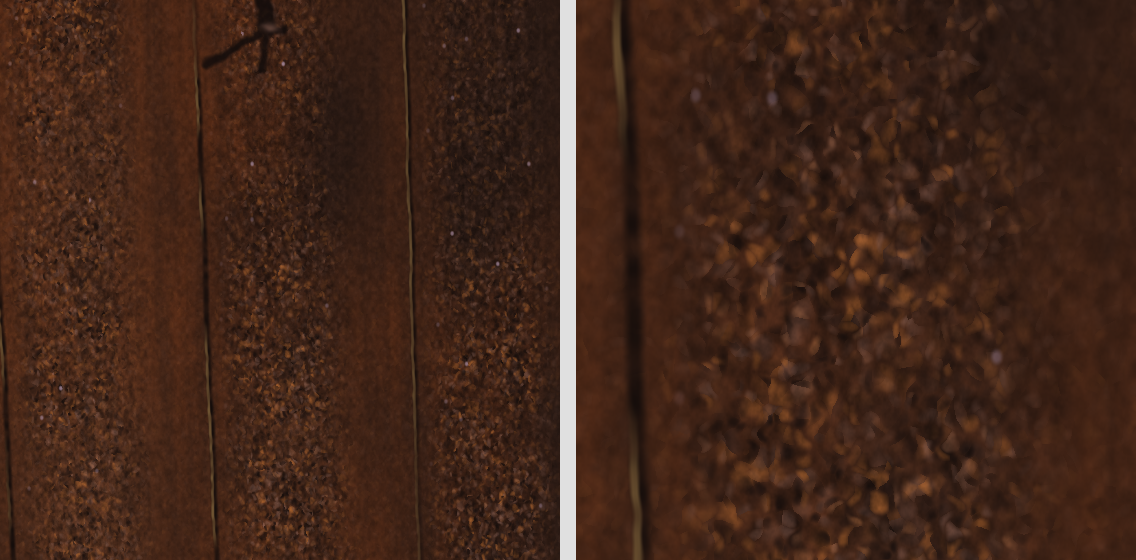
Left, the full canvas; right, a detail of the centre.
Reproduce this texture procedurally as a three.js fragment shader.

```glsl
varying vec2 vUv;

const vec3 UMBER = vec3(0.160, 0.100, 0.078);
const vec3 RUST = vec3(0.300, 0.150, 0.080);
const vec3 DUST = vec3(0.390, 0.245, 0.165);
const vec3 OCHRE = vec3(0.560, 0.325, 0.150);
const vec3 MAUVE = vec3(0.430, 0.300, 0.255);
const vec3 SOOT = vec3(0.085, 0.055, 0.050);
const vec3 BARE_EDGE = vec3(0.440, 0.335, 0.200);
const vec3 GLINT = vec3(0.680, 0.570, 0.660);

const float PANEL_WIDTH = 0.364;
const float FIRST_SEAM = 0.022;

float hash(vec2 p) {
  return fract(sin(dot(p, vec2(127.1, 311.7))) * 43758.5453);
}

float noise(vec2 p) {
  vec2 i = floor(p);
  vec2 f = fract(p);
  f = f * f * (3.0 - 2.0 * f);
  return mix(mix(hash(i), hash(i + vec2(1.0, 0.0)), f.x),
             mix(hash(i + vec2(0.0, 1.0)), hash(i + 1.0), f.x), f.y);
}

float fbm(vec2 p) {
  float sum = 0.0;
  float gain = 0.5;
  for (int i = 0; i < 4; i++) {
    sum += gain * noise(p);
    p = p * 2.03 + 17.3;
    gain *= 0.5;
  }
  return sum / 0.9375;
}

// Nearest scattered point: distance and two random values
vec3 flake(vec2 p) {
  vec2 cell = floor(p);
  vec3 nearest = vec3(9.0, 0.0, 0.0);
  for (int y = -1; y <= 1; y++) {
    for (int x = -1; x <= 1; x++) {
      vec2 id = cell + vec2(float(x), float(y));
      vec2 site = id + vec2(hash(id), hash(id + 41.7));
      float d = length(p - site);
      if (d < nearest.x) nearest = vec3(d, hash(id + 7.9), hash(id + 23.1));
    }
  }
  return nearest;
}

float blob(vec2 p, vec2 center, vec2 radius) {
  vec2 q = (p - center) / radius;
  return exp(-dot(q, q));
}

float segment(vec2 p, vec2 a, vec2 b) {
  vec2 ab = b - a;
  return length(p - a - ab * clamp(dot(p - a, ab) / dot(ab, ab), 0.0, 1.0));
}

float stroke(float d, float halfWidth, float blur) {
  return 1.0 - smoothstep(halfWidth - blur, halfWidth + blur, abs(d));
}

// Colour one layer of soft flakes over the base
vec3 addFlakes(vec3 base, vec2 p, vec2 scale, float amount) {
  vec2 warp = vec2(noise(p * 110.0), noise(p * 110.0 + 31.0)) - 0.5;
  vec3 f = flake((p + warp * 0.008) * scale);
  vec3 tint = mix(SOOT, MAUVE, smoothstep(0.3, 0.6, f.y));
  tint = mix(tint, OCHRE, smoothstep(0.62, 0.85, f.y));
  float cover = (1.0 - smoothstep(0.1, 0.68, f.x)) * (0.15 + 0.85 * f.z);
  return mix(base, tint, cover * amount);
}

void main() {
  vec2 uv = vUv;

  // Leaning panels
  float lean = (0.05 - 0.03 * uv.x) * uv.y;
  float wobble = (fbm(vec2(uv.x * 2.0, uv.y * 9.0)) - 0.5) * 0.008;
  float along = (uv.x + lean + wobble - FIRST_SEAM) / PANEL_WIDTH;
  float local = fract(along);
  float seamId = floor(along + 0.5);
  float seamX = (along - seamId) * PANEL_WIDTH;
  float band = smoothstep(0.0, 0.25, local) * (1.0 - smoothstep(0.48, 0.74, local));

  // Broad tone, soot stains and vertical streaks
  float streak = fbm(vec2((uv.x + lean) * 42.0, uv.y * 2.5));
  float cloud = fbm(uv * vec2(7.0, 5.0) + 3.0);
  float tone = 0.93 - 0.48 * uv.x + (cloud - 0.5) * 0.9 + (streak - 0.5) * 0.75;
  vec3 color = mix(UMBER, RUST, clamp(tone, 0.0, 1.15));
  float dust = 0.75 * blob(uv, vec2(0.15, 0.12), vec2(0.14, 0.30))
             + 0.60 * blob(uv, vec2(0.13, 0.68), vec2(0.12, 0.25))
             + 0.45 * blob(uv, vec2(0.51, 0.20), vec2(0.10, 0.22));
  color = mix(color, DUST, clamp(dust * (0.25 + 0.6 * cloud), 0.0, 0.6));
  float stain = blob(uv, vec2(0.60, 0.74), vec2(0.08, 0.25))
              + blob(uv, vec2(0.96, 0.88), vec2(0.20, 0.34))
              + 0.7 * blob(uv, vec2(0.84, 0.62), vec2(0.07, 0.18))
              + 0.6 * blob(uv, vec2(0.44, 0.58), vec2(0.09, 0.12));
  stain = clamp(stain * (0.6 + 0.7 * cloud), 0.0, 1.0);
  color = mix(color, UMBER * 0.92, stain * 0.9);

  // Fine flaking rust, densest down the middle of each panel
  float patchy = smoothstep(0.3, 0.62, fbm(uv * 14.0 + 9.0));
  float flaking = 0.14 + 0.8 * band * (0.4 + 0.6 * patchy);
  flaking *= (1.0 - 0.4 * stain) * mix(1.0, 0.65, smoothstep(0.5, 0.8, uv.y) * step(0.3, uv.x));
  color = addFlakes(color, uv, vec2(82.0, 64.0), flaking * 0.75);
  color = addFlakes(color, uv + 5.0, vec2(135.0, 105.0), flaking * 0.85);
  float grain = fbm(uv * vec2(150.0, 105.0));
  color *= 1.0 + (grain - 0.5) * (0.4 + 0.5 * band);

  // Sparse mineral glints
  vec3 spark = flake(uv * vec2(72.0, 56.0) + 70.0);
  float glint = (1.0 - smoothstep(0.08, 0.34, spark.x)) * step(0.977, spark.y);
  color = mix(color, GLINT, glint * band * (0.3 + 0.5 * spark.z));

  // Dark seams with broken bare edges
  float wear = noise(vec2(seamId * 19.0, uv.y * 11.0));
  float chips = noise(vec2(seamId * 37.0 + uv.x * 90.0, uv.y * 75.0));
  float fade = 1.0 - 0.7 * smoothstep(0.84, 0.92, uv.y) * step(seamId, 1.5);
  fade *= 1.0 - 0.55 * (1.0 - smoothstep(0.15, 0.35, uv.y)) * step(1.5, seamId);
  float shade = stroke(seamX - 0.001, 0.0045, 0.0035) * (0.45 + 0.5 * chips);
  float edge = stroke(seamX + 0.002 + (chips - 0.5) * 0.002, 0.0024, 0.0016);
  edge *= smoothstep(0.05, 0.4, wear) * (0.45 + 0.55 * chips);
  color = mix(color, SOOT * 0.75, shade * fade);
  color = mix(color, BARE_EDGE, edge * fade);

  // Bent hook at the top edge
  vec2 knot = vec2(0.477, 0.948);
  vec2 h = uv + (vec2(noise(uv * 60.0), noise(uv * 60.0 + 8.0)) - 0.5) * 0.007;
  float arm = segment(h, knot, vec2(0.368, 0.885)) - 0.006;
  float shaft = segment(h, knot, vec2(0.470, 1.02)) - 0.014;
  float stub = segment(h, knot, vec2(0.468, 0.875)) - 0.006;
  float barb = segment(h, knot, vec2(0.507, 0.947)) - 0.006;
  float hook = min(min(arm, shaft), min(stub, barb));
  color = mix(color, SOOT * 0.8, 0.85 * (1.0 - smoothstep(-0.004, 0.006, hook)));
  color = mix(color, MAUVE, 0.75 * blob(h, vec2(0.482, 0.952), vec2(0.012, 0.008)));

  gl_FragColor = vec4(color, 1.0);
}
```
